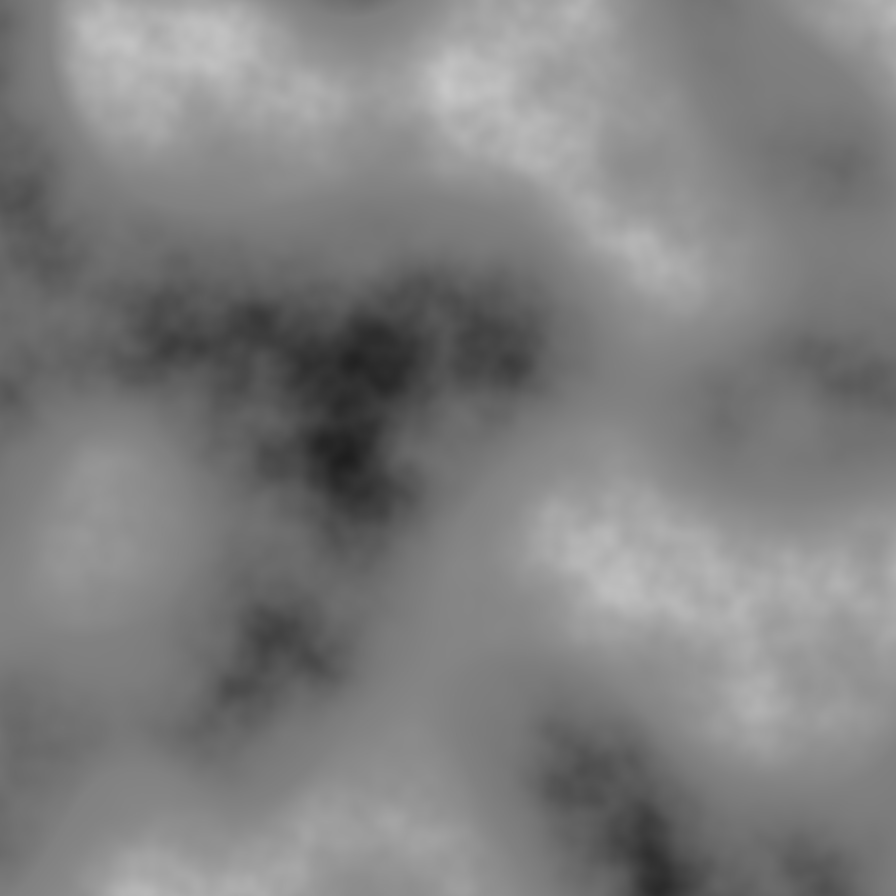
A WebGL 2 fragment shader for this texture:

```glsl
#version 300 es
precision highp float;
// Soft grey clouds: broad smooth blobs whose light and dark cores carry finer mottling.

#define CELLS 3.1         // broad lattice cells across the canvas
#define OCTAVES 5         // broad layer plus finer layers
#define GAIN 0.52         // amplitude ratio between layers
#define CORE_DETAIL 2.5   // how fast detail grows away from mid grey
#define MID_GREY 0.505
#define CONTRAST 0.45
#define SEED vec2(17.35, 8.62)

uniform vec2 u_resolution;
out vec4 fragColor;

float hash(vec2 p) {
  return fract(sin(dot(p, vec2(127.1, 311.7))) * 43758.5453);
}

// Slope of a random unit gradient at a lattice corner
float cornerSlope(vec2 corner, vec2 offset) {
  float angle = 6.28319 * hash(corner);
  return dot(vec2(cos(angle), sin(angle)), offset);
}

float gradientNoise(vec2 p) {
  vec2 cell = floor(p);
  vec2 f = fract(p);
  vec2 fade = f * f * f * (f * (f * 6.0 - 15.0) + 10.0);
  vec2 e = vec2(1.0, 0.0);
  float low = mix(cornerSlope(cell, f), cornerSlope(cell + e.xy, f - e.xy), fade.x);
  float high = mix(cornerSlope(cell + e.yx, f - e.yx), cornerSlope(cell + e.xx, f - e.xx), fade.x);
  return mix(low, high, fade.y);
}

// Layered noise; finer layers fade out where the sum is near zero
float clouds(vec2 p) {
  float sum = gradientNoise(p);
  float amplitude = GAIN;
  for (int i = 1; i < OCTAVES; i++) {
    p = p * 2.0 + SEED;
    float weight = min(abs(sum) * CORE_DETAIL, 1.0);
    sum += amplitude * weight * gradientNoise(p);
    amplitude *= GAIN;
  }
  return sum;
}

void main() {
  vec2 uv = gl_FragCoord.xy / u_resolution.y;
  float grey = MID_GREY + CONTRAST * clouds(uv * CELLS + SEED);
  fragColor = vec4(vec3(clamp(grey, 0.0, 1.0)), 1.0);
}
```
